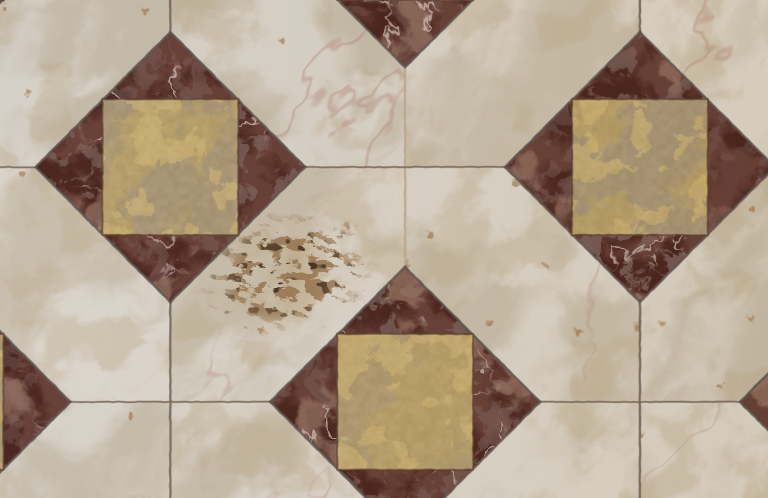
A Shadertoy shader for this pattern:

```glsl
const float SPACING = 0.4715;               // joint spacing, in canvas heights
const vec2 ORIGIN = vec2(0.342, 0.6645);    // centre of one diamond
const float DIAMOND_RADIUS = 0.575;
const float SQUARE_RADIUS = 0.289;
const vec2 WORN_TILE = vec2(0.0, -1.0);

float hash(vec2 p) {
    vec3 q = fract(p.xyx * 0.1031);
    q += dot(q, q.yzx + 33.33);
    return fract((q.x + q.y) * q.z);
}

vec2 seedOffset(vec2 id) {
    return 40.0 * vec2(hash(id + 5.3), hash(id + 17.7));
}

float noise(vec2 p) {
    vec2 i = floor(p), f = fract(p);
    f = f * f * (3.0 - 2.0 * f);
    return mix(mix(hash(i), hash(i + vec2(1, 0)), f.x),
               mix(hash(i + vec2(0, 1)), hash(i + vec2(1, 1)), f.x), f.y);
}

float fbm(vec2 p) {
    float sum = 0.0, amp = 0.516;
    for (int i = 0; i < 5; i++) {
        sum += amp * noise(p);
        p = mat2(1.6, 1.2, -1.2, 1.6) * p + 7.1;
        amp *= 0.5;
    }
    return sum;
}

// Thin broken line along the middle contour of the noise
float vein(vec2 p, float width) {
    float line = 1.0 - smoothstep(0.0, width, abs(fbm(p) - 0.5));
    return line * smoothstep(0.48, 0.62, fbm(p * 0.7 + 31.0));
}

float fill(float d, float px) { return clamp(0.5 - d / px, 0.0, 1.0); }

float stroke(float d, float halfWidth, float px) { return fill(abs(d) - halfWidth, px); }

// Small rust dots, at most one in each scatter cell
float rustSpots(vec2 p, float density) {
    vec2 id = floor(p);
    vec2 centre = 0.3 + 0.4 * vec2(hash(id + 3.1), hash(id + 8.6));
    float d = length(fract(p) - centre) + 0.2 * (noise(p * 9.0) - 0.5);
    return (1.0 - smoothstep(0.03, 0.16, d)) * step(1.0 - density, hash(id + 21.0));
}

vec3 whiteMarble(vec2 p, vec2 id) {
    vec2 s = p + seedOffset(id);
    vec2 streak = vec2(s.x + s.y, 2.0 * (s.y - s.x));
    float cloud = fbm(streak * 1.3 + 1.5 * fbm(s * 3.0));
    vec3 c = mix(vec3(0.83, 0.805, 0.765), vec3(0.76, 0.72, 0.65), smoothstep(0.35, 0.68, cloud));
    c = mix(c, vec3(0.72, 0.65, 0.53), 0.4 * smoothstep(0.53, 0.7, fbm(s * 5.0 + cloud)));
    c = mix(c, vec3(0.68, 0.50, 0.45), 0.4 * vein(streak * 0.8 + 13.0, 0.014) * hash(id + 2.0));
    c = mix(c, vec3(0.60, 0.42, 0.24), 0.6 * rustSpots(s * 8.0, 0.05));
    return c + 0.02 * (hash(id + 9.0) - 0.5);
}

// Tan pits with dark hearts, gathered in a slanting patch
vec3 addPits(vec3 c, vec2 f, float amount) {
    vec2 q = f - vec2(0.5, 0.55);
    float patchArea = 1.0 - smoothstep(0.08, 0.46, length(vec2(q.x + 0.3 * q.y, 1.5 * q.y - 0.4 * q.x)));
    float grain = fbm(vec2(f.x + 0.4 * f.y, 1.6 * f.y) * 20.0);
    float pit = smoothstep(0.62, 0.72, grain + 0.17 * patchArea) * patchArea * amount;
    c = mix(c, vec3(0.74, 0.65, 0.52), 0.5 * patchArea * amount * smoothstep(0.4, 0.65, fbm(f * 9.0)));
    c = mix(c, vec3(0.58, 0.45, 0.31), 0.85 * min(1.0, pit * 1.5));
    return mix(c, vec3(0.27, 0.20, 0.14), pit * smoothstep(0.62, 0.76, noise(f * 38.0)));
}

vec3 redMarble(vec2 q, vec2 id) {
    vec2 s = q + seedOffset(id);
    vec2 warped = s + 0.12 * vec2(fbm(s * 6.0), fbm(s * 6.0 + 19.0));
    vec3 c = mix(vec3(0.29, 0.15, 0.12), vec3(0.40, 0.25, 0.215), smoothstep(0.32, 0.62, fbm(warped * 9.0)));
    float shards = smoothstep(0.53, 0.61, fbm(warped * 15.0 + 4.0));
    c = mix(c, vec3(0.48, 0.38, 0.36), shards * (0.35 + 0.5 * hash(id + 6.0)));
    float pale = smoothstep(0.57, 0.68, fbm(warped * 5.0 + 27.0));
    c = mix(c, vec3(0.58, 0.45, 0.39), 0.7 * pale);
    return mix(c, vec3(0.77, 0.70, 0.67), 0.85 * vein(warped * 5.0 + 11.0, 0.022));
}

vec3 ochreStone(vec2 q, vec2 id) {
    vec2 s = q + seedOffset(id + 50.0);
    float flow = fbm(s * 4.0 + 1.2 * fbm(s * 7.0));
    float greyShare = 0.45 + 0.4 * hash(id + 12.0);
    vec3 c = mix(vec3(0.70, 0.61, 0.41), vec3(0.63, 0.565, 0.46), greyShare * smoothstep(0.42, 0.56, flow));
    c = mix(c, vec3(0.78, 0.68, 0.45), 0.7 * smoothstep(0.55, 0.60, fbm(s * 9.0 + flow)));
    return c + 0.07 * (fbm(s * 40.0) - 0.5);
}

void mainImage(out vec4 fragColor, in vec2 fragCoord) {
    vec2 uv = fragCoord / iResolution.y;
    vec2 p = (uv - ORIGIN) / SPACING;
    float px = 1.3 / (iResolution.y * SPACING);
    float chip = 0.003 * (noise(p * 45.0) - 0.5);

    // White tiles and the joints between them
    vec2 tile = floor(p);
    vec3 color = whiteMarble(p, tile);
    color = addPits(color, p - tile, 1.0 - step(0.5, length(tile - WORN_TILE)));
    vec2 line = round(p);
    vec2 jointDist = p - line + chip;
    vec3 grout = mix(vec3(0.43, 0.38, 0.34), vec3(0.72, 0.65, 0.54), mod(abs(line.x), 2.0));
    color = mix(color, grout, 0.85 * stroke(jointDist.x, 0.005, px));
    color = mix(color, vec3(0.45, 0.39, 0.33), 0.85 * stroke(jointDist.y, 0.004, px));

    // Nearest diamond of the staggered lattice
    vec2 even = 2.0 * round(p * 0.5);
    vec2 odd = 2.0 * round((p - 1.0) * 0.5) + 1.0;
    vec2 a = abs(p - even), b = abs(p - odd);
    vec2 centre = a.x + a.y < b.x + b.y ? even : odd;
    vec2 q = p - centre, r = abs(q);
    vec2 side = r.x > r.y ? vec2(sign(q.x), 0.0) : vec2(0.0, sign(q.y));
    float diamond = (r.x + r.y - DIAMOND_RADIUS) * 0.7071 + chip;
    float square = max(r.x, r.y) - SQUARE_RADIUS + chip;

    // Four red triangles around an ochre square
    color = mix(color, redMarble(q, centre * 7.0 + side * 2.0), fill(diamond, px));
    color = mix(color, vec3(0.36, 0.33, 0.32), 0.85 * stroke(diamond, 0.005, px));
    color = mix(color, ochreStone(q, centre), fill(square, px));
    color = mix(color, vec3(0.35, 0.25, 0.18), 0.7 * stroke(square, 0.004, px));

    // Cool light at the left, warm at the right
    float across = fragCoord.x / iResolution.x;
    color *= mix(vec3(1.02, 1.025, 1.035), vec3(1.0, 0.985, 0.955), across);
    fragColor = vec4(clamp(color, 0.0, 1.0), 1.0);
}
```
